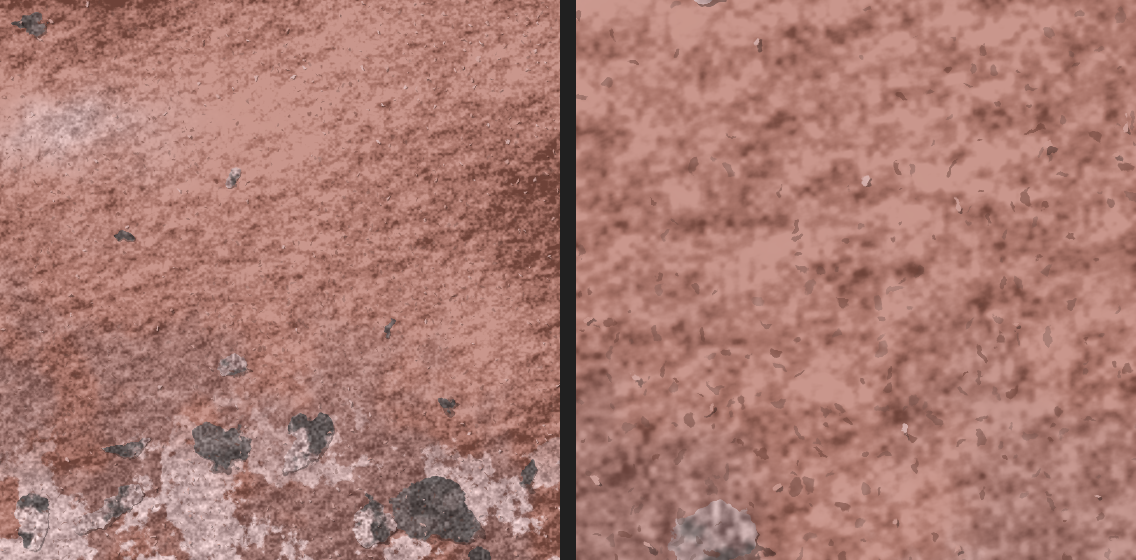
Left: the whole. Right: its middle third, enlarged.
Write a WebGL 1 fragment shader that draws this texture.

```glsl
precision highp float;
// Weathered red clay ground with pale salt crust, slate fragments and scattered grit.

uniform vec2 u_resolution;

#define PALE_CLAY vec3(0.79, 0.59, 0.55)
#define RED_CLAY vec3(0.67, 0.46, 0.415)
#define RUST vec3(0.43, 0.26, 0.22)
#define SALT vec3(0.79, 0.68, 0.68)
#define MAUVE vec3(0.58, 0.45, 0.44)
#define SLATE vec3(0.31, 0.29, 0.29)
#define RELIEF 1.7
#define GRAIN 0.5
#define ROCK_CELLS 8.0
#define PEBBLE_CELLS 60.0

float hash(vec2 p) {
  vec3 q = fract(p.xyx * 0.1031);
  q += dot(q, q.yzx + 33.33);
  return fract((q.x + q.y) * q.z);
}

mat2 turn(float a) {
  return mat2(cos(a), -sin(a), sin(a), cos(a));
}

float noise(vec2 p) {
  vec2 i = floor(p), f = fract(p);
  f = f * f * (3.0 - 2.0 * f);
  return mix(mix(hash(i), hash(i + vec2(1.0, 0.0)), f.x),
             mix(hash(i + vec2(0.0, 1.0)), hash(i + 1.0), f.x), f.y);
}

float fbm(vec2 p) {
  float sum = 0.0, amp = 0.5;
  for (int i = 0; i < 5; i++) {
    sum += amp * noise(p);
    p = turn(0.6) * p * 2.03 + 19.7;
    amp *= 0.5;
  }
  return sum;
}

float blob(vec2 p, vec2 center, vec2 radius) {
  vec2 d = (p - center) / radius;
  return exp(-dot(d, d));
}

// Jittered, randomly turned ovals: x is coverage, y is a random id.
vec2 scatter(vec2 p, float cells, float density, float size, float seed) {
  vec2 g = p * cells, best = vec2(0.0);
  float edge = cells / u_resolution.y;
  for (int j = -1; j <= 1; j++) {
    for (int i = -1; i <= 1; i++) {
      vec2 cell = floor(g) + vec2(float(i), float(j));
      vec2 key = cell + seed;
      vec2 rnd = vec2(hash(key), hash(key + 41.0));
      float id = hash(key + 17.0);
      vec2 d = turn(id * 6.283) * (g - cell - 0.2 - 0.6 * rnd);
      d.y *= 1.0 + 1.4 * rnd.x;
      float r = size * (0.35 + 0.65 * rnd.y);
      float cover = 1.0 - smoothstep(r - edge, r + edge, length(d));
      cover *= step(hash(key + 73.0), density);
      if (cover > best.x) best = vec2(cover, id);
    }
  }
  return best;
}

// Height of the trodden soil: lumps, drag ripples and a patch of tread ridges.
float soilHeight(vec2 p) {
  float lumps = fbm(turn(0.25) * p * vec2(24.0, 40.0));
  float wander = 5.0 * noise(p * 7.0) + 2.0 * noise(p * 24.0);
  float ripple = sin(dot(p, vec2(45.0, 150.0)) + wander) * blob(p, vec2(0.7, 0.9), vec2(0.3, 0.12));
  float tread = sin(dot(p, vec2(70.0, 190.0)) + 2.0 * wander) * blob(p, vec2(0.56, 0.56), vec2(0.1, 0.06));
  return lumps + 0.04 * ripple + 0.07 * tread;
}

void main() {
  vec2 p = gl_FragCoord.xy / u_resolution;
  vec2 warp = vec2(fbm(p * 6.0), fbm(p * 6.0 + 50.0)) - 0.48;
  vec2 q = p + 0.22 * warp;
  float low = 1.0 - smoothstep(0.06, 0.4, q.y);
  float fine = fbm(p * 75.0) - 0.48;
  float grain = noise(p * 240.0) - 0.5;
  float relief = soilHeight(p) - soilHeight(p + vec2(-0.004, 0.005));

  // Clay tones: broad stains, relief light and sand grain
  float stain = 0.85 * blob(q, vec2(0.22, 1.03), vec2(0.27, 0.1))
              + 0.48 * blob(q, vec2(0.97, 0.64), vec2(0.32, 0.15))
              + 0.25 * blob(q, vec2(0.25, 0.4), vec2(0.28, 0.1)) + 0.34 * low;
  float bleach = blob(q, vec2(0.1, 0.8), vec2(0.38, 0.17));
  float tone = 0.71 + 0.8 * (fbm(p * 5.0 + 8.0) - 0.48) - stain + 0.2 * bleach;
  tone += RELIEF * relief + GRAIN * grain + 0.75 * fine;
  vec3 color = mix(RUST, RED_CLAY, smoothstep(-0.05, 0.58, tone));
  color = mix(color, PALE_CLAY, smoothstep(0.46, 0.98, tone));
  float dusty = smoothstep(0.38, 0.58, fbm(p * 8.0 + 31.0)) * (1.0 - smoothstep(0.3, 0.7, p.y + 0.2 * p.x));
  color = mix(color, MAUVE + 0.2 * grain + 0.4 * relief + 0.3 * fine, 0.6 * dusty);

  // Salt crust: ragged below, a soft bloom at upper left
  float saltField = fbm(p * 11.0 + 4.0) + 0.3 * fine;
  saltField += 0.14 * low * (1.0 - 0.8 * smoothstep(0.3, 0.75, p.x)) - 0.075;
  float crust = smoothstep(0.52, 0.59, saltField) * low;
  float bloom = 0.8 * blob(q, vec2(0.1, 0.76), vec2(0.15, 0.07));
  vec3 saltColor = SALT + 0.2 * grain + 0.4 * fine + 0.35 * relief;
  color = mix(color, saltColor, max(0.9 * crust, bloom));

  // Slate fragments, some capped with mottled salt
  vec2 ragged = p + 0.15 * warp + 0.03 * vec2(fine, fbm(p * 40.0) - 0.48);
  float rockDensity = 0.09 + low * (0.2 + 0.45 * smoothstep(0.3, 0.8, p.x));
  float rockSize = mix(0.22, 0.6, low);
  vec2 rock = scatter(ragged, ROCK_CELLS, rockDensity, rockSize, 3.0);
  vec2 shade = scatter(ragged + vec2(-0.003, 0.005), ROCK_CELLS, rockDensity, rockSize, 3.0);
  color *= 1.0 - 0.3 * shade.x * (1.0 - rock.x);
  float cap = smoothstep(0.4, 0.56, fbm(p * 28.0) + 0.14 * (rock.y - 0.5));
  vec3 rockColor = mix(SLATE, saltColor, cap * mix(0.25, 0.9, step(0.45, rock.y)));
  color = mix(color, rockColor + 0.2 * grain + 0.3 * relief, 0.88 * rock.x);

  // Ragged dark crumbs and small bright pebbles with shadows
  float gritty = smoothstep(0.4, 0.62, fbm(p * 4.0 + 70.0) + 0.15 * low);
  vec2 crumbled = p + 0.014 * vec2(fine, fbm(p * 110.0) - 0.48);
  vec2 crumb = scatter(crumbled, 100.0, 0.06 + 0.26 * gritty, 0.4, 9.0);
  color = mix(color, mix(SLATE, RUST, 0.4 + 0.6 * crumb.y), 0.55 * crumb.x * (0.4 + 0.6 * crumb.y));
  float pebbleDensity = 0.04 + 0.22 * smoothstep(0.2, 0.9, p.x * p.y + 0.5 * low);
  vec2 pebble = scatter(crumbled, PEBBLE_CELLS, pebbleDensity, 0.22, 21.0);
  vec2 pebbleShade = scatter(crumbled + vec2(-0.002, 0.002), PEBBLE_CELLS, pebbleDensity, 0.22, 21.0);
  color *= 1.0 - 0.3 * pebbleShade.x * (1.0 - pebble.x);
  color = mix(color, mix(PALE_CLAY, SALT + 0.1, pebble.y), 0.8 * pebble.x);

  gl_FragColor = vec4(clamp(color, 0.0, 1.0), 1.0);
}
```
